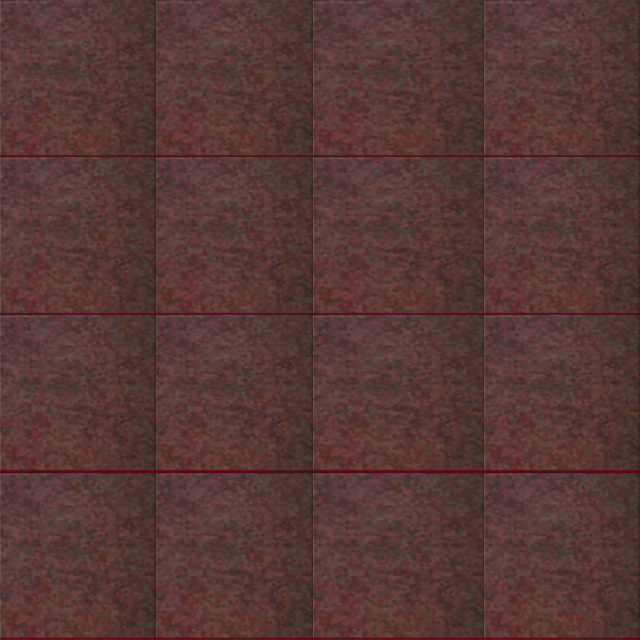
Reproduce this texture procedurally as a WebGL 1 fragment shader.

```glsl
precision highp float;
// Four by four speckled red-brown stone tiles with dark red joints and pale worn edges.

uniform vec2 u_resolution;

#define COLUMN_EDGES vec3(0.2430, 0.4890, 0.7570)
#define ROW_EDGES vec3(0.2630, 0.5095, 0.7560)
#define BOTTOM_JOINT 0.0020
#define JOINT_HALF_WIDTHS vec4(0.0024, 0.0014, 0.0013, 0.0015)
#define EDGE_HALF_WIDTH 0.0009
#define GRAIN_CELLS vec2(46.0, 58.0)
#define GRAIN_STRENGTH 0.15
#define STONE_COLOR vec3(0.345, 0.228, 0.213)
#define JOINT_COLOR vec3(0.36, 0.03, 0.07)
#define JOINT_SHADE vec3(0.19, 0.10, 0.11)
#define EDGE_COLOR vec3(0.52, 0.43, 0.40)

vec3 hash3(vec2 p) {
  vec3 q = vec3(dot(p, vec2(127.1, 311.7)), dot(p, vec2(269.5, 183.3)), dot(p, vec2(419.2, 371.9)));
  return fract(sin(q) * 43758.545);
}

// Soft cellular noise: three independent channels centred on zero.
vec3 cellNoise(vec2 p) {
  vec2 cell = floor(p);
  vec3 sum = vec3(0.0);
  float total = 0.0;
  for (int j = -1; j <= 1; j++) {
    for (int i = -1; i <= 1; i++) {
      vec2 id = cell + vec2(float(i), float(j));
      vec2 offset = id + hash3(id + 17.0).xy - p;
      float weight = exp(-5.0 * dot(offset, offset));
      sum += weight * (hash3(id) - 0.5);
      total += weight;
    }
  }
  return sum / total;
}

// Start and size of the interval that holds x.
vec2 interval(float x, vec3 edges) {
  vec3 passed = step(edges, vec3(x));
  vec3 low = edges * passed;
  vec3 high = mix(edges, vec3(1.0), passed);
  float start = max(low.x, max(low.y, low.z));
  return vec2(start, min(high.x, min(high.y, high.z)) - start);
}

float blob(vec2 p, vec2 center, vec2 radius) {
  vec2 q = (p - center) / radius;
  return exp(-dot(q, q));
}

float band(float dist, float halfWidth, float blur) {
  return 1.0 - smoothstep(halfWidth - blur, halfWidth + blur, dist);
}

vec3 stone(vec2 p) {
  vec3 grain = cellNoise(p * GRAIN_CELLS);
  vec3 mottle = cellNoise(p * vec2(19.0, 27.0) + 71.0);
  vec3 cloud = cellNoise(p * vec2(5.0, 7.0) + 133.0);
  vec3 n = grain + 0.45 * mottle + 0.3 * cloud;
  vec2 q = p + 0.08 * cloud.xy;

  // Speckle in brightness, red against green, and blue.
  vec3 color = STONE_COLOR;
  color += GRAIN_STRENGTH * (n.x * vec3(0.65, 0.55, 0.5)
    + n.y * vec3(0.55, -0.22, -0.12) + n.z * vec3(-0.08, 0.02, 0.3));

  // Broad tints: violet upper left, red foot, dark olive right side.
  float foot = 1.0 - smoothstep(0.08, 0.55, q.y);
  color += vec3(-0.006, 0.0, 0.018) * blob(q, vec2(0.15, 0.9), vec2(0.4));
  color += vec3(0.028, -0.003, 0.0) * foot * (1.0 - 0.6 * q.x);
  color += vec3(0.012, 0.014, 0.012) * blob(q, vec2(0.5, 0.85), vec2(0.15, 0.4));
  color *= 1.0 - vec3(0.15, 0.08, 0.11) * smoothstep(0.62, 0.98, q.x);

  // Stains: a level streak, an upright streak and a dark corner.
  float stain = blob(q, vec2(0.56, 0.39), vec2(0.13, 0.018));
  stain += 0.7 * blob(q, vec2(0.55, 0.27), vec2(0.025, 0.1));
  stain += 0.6 * blob(q, vec2(0.85, 0.12), vec2(0.12, 0.09));
  return color * (1.0 - 0.13 * stain);
}

void main() {
  vec2 uv = gl_FragCoord.xy / u_resolution;
  vec2 blur = 0.8 / u_resolution;
  vec2 column = interval(uv.x, COLUMN_EDGES);
  vec2 row = interval(uv.y, ROW_EDGES);
  vec2 tile = vec2((uv.x - column.x) / column.y, (uv.y - row.x) / row.y);
  vec3 color = stone(tile);

  // Pale left edge, with a shadow on the side of the neighbouring tile.
  float wear = 0.65 + 0.2 * sin(tile.y * 13.0 + 1.0) + 0.15 * sin(tile.y * 37.0);
  float nextEdge = column.x + column.y - uv.x;
  color *= 1.0 - 0.18 * band(nextEdge, 0.0022, blur.x);
  float pale = band(abs(uv.x - column.x - 0.0005), EDGE_HALF_WIDTH, blur.x);
  color = mix(color, EDGE_COLOR, 0.6 * pale * wear);

  // Short chipped highlight under the upper joint.
  float top = row.x + row.y - uv.y;
  float chip = band(abs(top - 0.0038), 0.0007, blur.y);
  chip *= 1.0 - smoothstep(0.12, 0.4, tile.x + 0.05 * sin(tile.x * 60.0));
  color = mix(color, EDGE_COLOR, 0.5 * chip);

  // Dark red level joints, dulled in places.
  vec4 jointDistance = abs(uv.y - vec4(ROW_EDGES, BOTTOM_JOINT));
  vec4 joints = 1.0 - smoothstep(JOINT_HALF_WIDTHS - blur.y, JOINT_HALF_WIDTHS + blur.y, jointDistance);
  float joint = max(max(joints.x, joints.y), max(joints.z, joints.w));
  float phase = dot(joints, vec4(0.4, 1.2, 3.1, 2.2));
  float dull = smoothstep(0.1, 1.0, sin(uv.x * 9.0 + phase) * sin(uv.x * 23.0 + phase));
  color = mix(color, mix(JOINT_COLOR, JOINT_SHADE, 0.6 * dull), 0.92 * joint);

  gl_FragColor = vec4(color, 1.0);
}
```
